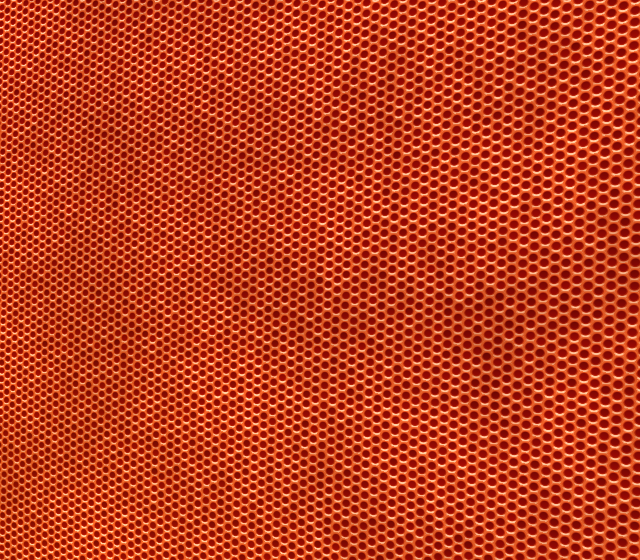
This texture is drawn by a Shadertoy shader. Its source:

```glsl
#define ROWS 56.0          // cells down the middle of the canvas
#define PERSPECTIVE 0.35   // growth in cell size from left to right
#define LEAN 0.04          // sideways drift of the columns
#define PIT_RADIUS 0.385   // rim of each hollow, in cell pitches
#define FLOOR_RADIUS 0.31  // dark bottom of each hollow
#define GLINT_WIDTH 0.075  // half thickness of the lit lip
#define JITTER 0.035       // irregularity of the cell centres
#define WEAR 0.16          // brightness change between cells

const vec3 FLOOR_RED = vec3(0.53, 0.03, 0.015);
const vec3 SIDE_RED = vec3(0.68, 0.13, 0.03);
const vec3 WALL_ORANGE = vec3(0.89, 0.33, 0.12);
const vec3 RIDGE_PEACH = vec3(0.94, 0.50, 0.30);
const vec3 GLINT_PALE = vec3(1.0, 0.76, 0.60);

vec2 hash2(vec2 p) {
    vec2 h = vec2(dot(p, vec2(127.1, 311.7)), dot(p, vec2(269.5, 183.3)));
    return fract(sin(h) * 43758.5);
}

float corner(vec2 cell, vec2 f, vec2 offset) {
    return dot(hash2(cell + offset) * 2.0 - 1.0, f - offset);
}

float gradientNoise(vec2 p) {
    vec2 cell = floor(p), f = fract(p);
    vec2 w = f * f * f * (f * (f * 6.0 - 15.0) + 10.0);
    float low = mix(corner(cell, f, vec2(0, 0)), corner(cell, f, vec2(1, 0)), w.x);
    float high = mix(corner(cell, f, vec2(0, 1)), corner(cell, f, vec2(1, 1)), w.x);
    return mix(low, high, w.y);
}

// Offset from the nearest centre of a hexagonal lattice with unit vertical pitch
vec2 hexOffset(vec2 p) {
    vec2 period = vec2(sqrt(3.0), 1.0);
    vec2 a = mod(p, period) - 0.5 * period;
    vec2 b = mod(p - 0.5 * period, period) - 0.5 * period;
    return dot(a, a) < dot(b, b) ? a : b;
}

// Distance measure that reaches 0.5 on the cell border
float hexRadius(vec2 q) {
    q = abs(q);
    return max(q.y, dot(q, vec2(0.866, 0.5)));
}

void mainImage(out vec4 fragColor, in vec2 fragCoord) {
    vec2 uv = fragCoord / iResolution.xy;
    vec2 pos = (fragCoord - 0.5 * iResolution.xy) / iResolution.y;

    // Sheet turned away from the viewer at the left
    float zoom = 1.0 + PERSPECTIVE * (uv.x - 0.5);
    vec2 sheet = ROWS * vec2(pos.x - LEAN * pos.y, pos.y) / zoom;
    float blur = 0.6 * ROWS / (iResolution.y * zoom);

    // Cell coordinates and per-cell variation
    vec2 q = hexOffset(sheet);
    vec2 id = floor((sheet - q) * vec2(2.0 / sqrt(3.0), 2.0) + 0.5);
    vec2 rnd = hash2(id);
    float border = hexRadius(q);
    vec2 hole = q - JITTER * (rnd * 2.0 - 1.0);
    float radius = mix(length(hole), hexRadius(hole), 0.3);

    // Walls with a lighter ridge along the border
    float patches = gradientNoise(uv * vec2(5.0, 4.0) + 3.7);
    float ridge = smoothstep(0.43 - blur, 0.49 + blur, border);
    float level = smoothstep(0.25, 0.5, abs(q.y));
    vec3 color = mix(WALL_ORANGE, RIDGE_PEACH, ridge * (0.3 + 0.6 * level));

    // Hollow: red sides, then a dark floor set toward the shaded top
    float pit = 1.0 - smoothstep(PIT_RADIUS - blur, PIT_RADIUS + blur, radius);
    float depth = length(hole - vec2(0.0, 0.03));
    float bottom = 1.0 - smoothstep(FLOOR_RADIUS - blur, FLOOR_RADIUS + blur, depth);
    vec3 floorColor = FLOOR_RED * (1.0 - 0.3 * hole.y + WEAR * (rnd.x - 0.5));
    color = mix(color, SIDE_RED, pit);
    color = mix(color, floorColor, bottom);

    // Pale crescent on the lower lip
    float lip = abs(length(hole) - 0.45);
    float facing = smoothstep(0.5, 0.95, -hole.y / max(length(hole), 0.001));
    float glint = 1.0 - smoothstep(GLINT_WIDTH - blur, GLINT_WIDTH + blur, lip);
    float sheen = 0.65 + 0.5 * rnd.y + 0.5 * patches;
    color = mix(color, GLINT_PALE, clamp(glint * facing * sheen, 0.0, 1.0));

    // Broad light changes and a warmer lower left
    float warm = smoothstep(0.9, 0.0, length(uv * vec2(1.0, 0.9)));
    color *= 1.0 + 0.14 * patches + WEAR * 0.5 * (rnd.y - 0.5);
    color += warm * vec3(0.03, 0.025, -0.01);
    fragColor = vec4(clamp(color, 0.0, 1.0), 1.0);
}
```
